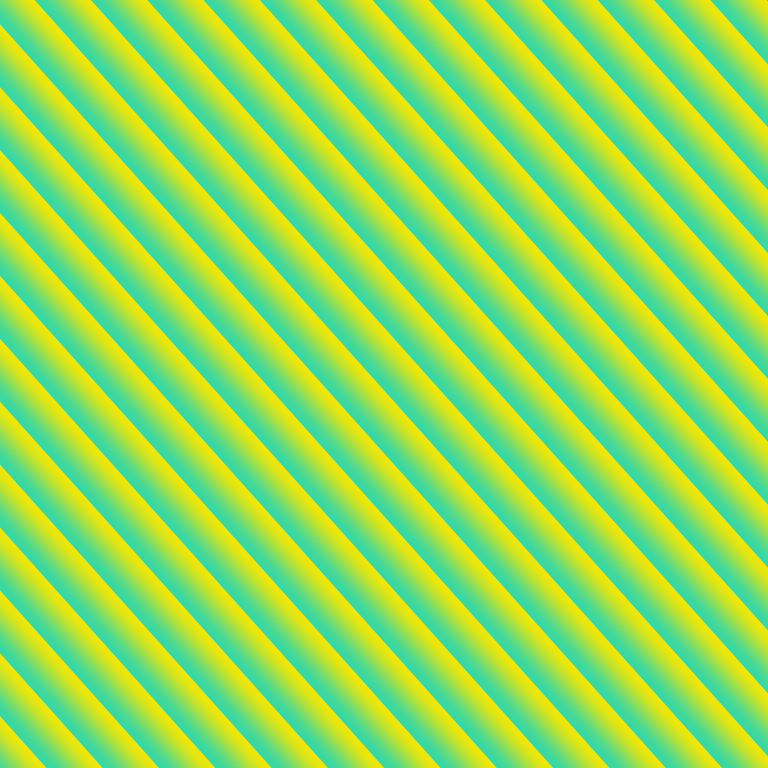
This pattern is drawn by a three.js fragment shader. Its source:

```glsl
// Diagonal ribbons that fade from teal to yellow, then snap back to teal.
// A phase rises linearly across the canvas; its fractional part drives an
// eased two-colour ramp, closed by a narrow smoothed edge at each repeat.

varying vec2 vUv;

const vec2 REPEATS = vec2(13.64, 12.21);   // ribbons across and up
const float PHASE_OFFSET = 0.175;          // shift, in repeats
const float EDGE_WIDTH = 0.0014;           // sharp edge, in canvas units
const vec3 TEAL = vec3(0.21, 0.845, 0.65);
const vec3 YELLOW = vec3(0.95, 0.905, 0.015);

// Eased rise over one repeat with a short antialiased fall centred on its end.
float ribbonRamp(float phase, float edge) {
  float t = fract(phase - 0.5 * edge);
  float rise = smoothstep(0.0, 1.0, t);
  float fall = 1.0 - smoothstep(1.0 - edge, 1.0, t);
  return rise * fall;
}

void main() {
  float phase = dot(vUv, REPEATS) + PHASE_OFFSET;

  // Convert the edge width from canvas units to repeats.
  float edge = EDGE_WIDTH * length(REPEATS);

  gl_FragColor = vec4(mix(TEAL, YELLOW, ribbonRamp(phase, edge)), 1.0);
}
```
